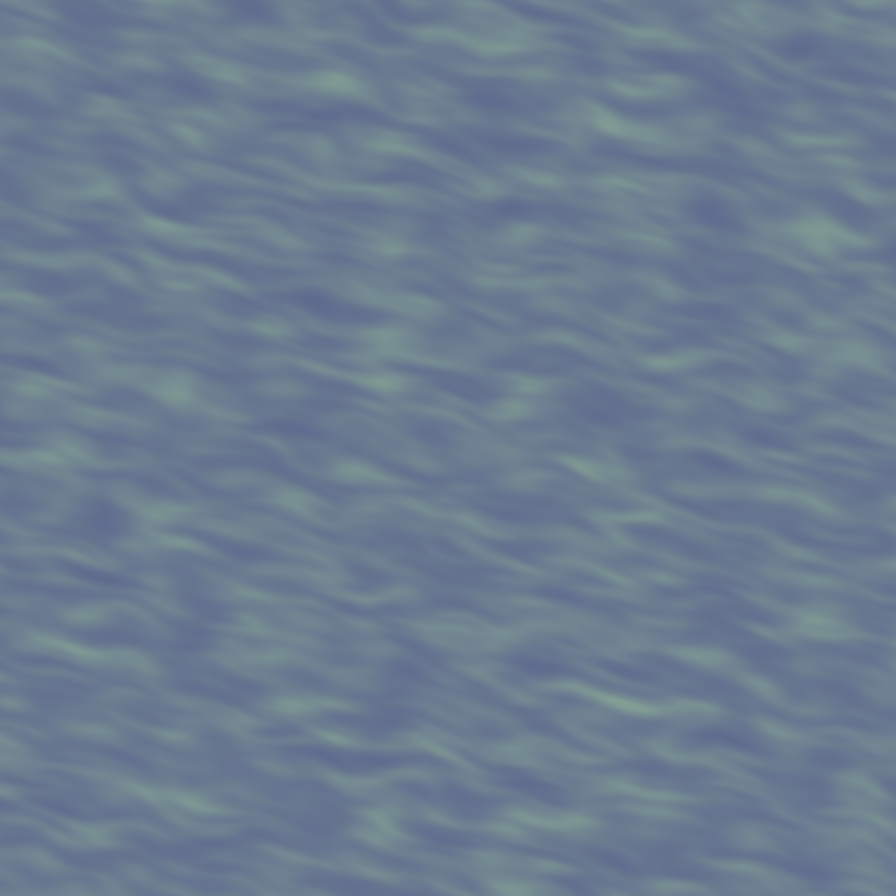
Reproduce this texture procedurally as a WebGL 1 fragment shader.

```glsl
precision highp float;

uniform vec2 u_resolution;

// Random unit gradient for a lattice corner
vec2 cornerGradient(vec2 cell) {
  float angle = 6.2832 * fract(sin(dot(cell, vec2(127.1, 311.7))) * 43758.55);
  return vec2(cos(angle), sin(angle));
}

// Gradient noise with quintic fade, roughly -0.7 to 0.7
float gradientNoise(vec2 p) {
  vec2 cell = floor(p);
  vec2 f = p - cell;
  vec2 fade = f * f * f * (f * (f * 6.0 - 15.0) + 10.0);
  vec2 e = vec2(1.0, 0.0);
  float a = dot(cornerGradient(cell), f);
  float b = dot(cornerGradient(cell + e.xy), f - e.xy);
  float c = dot(cornerGradient(cell + e.yx), f - e.yx);
  float d = dot(cornerGradient(cell + e.xx), f - e.xx);
  return mix(mix(a, b, fade.x), mix(c, d, fade.x), fade.y);
}

// Flat ripples in three sizes, each layer shifted and tilted a little more
float rippleHeight(vec2 p) {
  float height = 0.0;
  float weight = 0.8;
  vec2 scale = vec2(8.5, 28.0);
  for (int i = 0; i < 3; i++) {
    float layer = float(i);
    vec2 tilted = vec2(p.x, p.y + (0.14 + 0.05 * layer) * p.x);
    height += weight * gradientNoise(tilted * scale + 17.3 * layer + 5.7);
    scale *= vec2(1.5, 1.5);
    weight *= 0.85;
  }
  return height;
}

void main() {
  vec2 uv = gl_FragCoord.xy / min(u_resolution.x, u_resolution.y);

  // Bend the streaks so that crests curve and merge
  vec2 bend = vec2(gradientNoise(uv * vec2(7.0, 14.0) + 41.0),
                   gradientNoise(uv * vec2(12.0, 16.0) + 83.0));
  float height = rippleHeight(uv + bend * vec2(0.02, 0.014));

  // Crests brighten more than troughs darken
  float light = 0.455 + 0.53 * height + 0.2 * height * height;

  vec3 trough = vec3(0.355, 0.39, 0.555);
  vec3 crest = vec3(0.496, 0.6, 0.578);
  gl_FragColor = vec4(mix(trough, crest, clamp(light, 0.05, 1.1)), 1.0);
}
```
